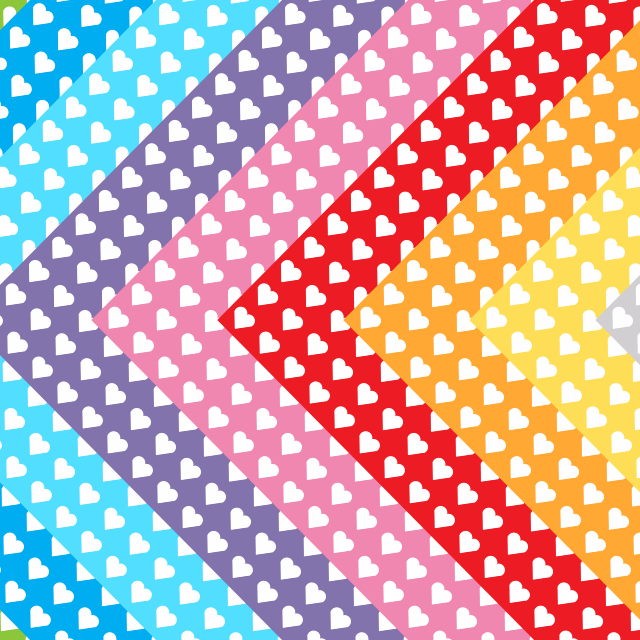
This pattern is drawn by a Shadertoy shader. Its source:

```glsl
// Canvas units: percent of the canvas height
const float BAND_WIDTH = 19.69;
const float SLOPE = 0.99;
const vec2 RED_APEX = vec2(33.95, 50.0);

const vec3 WHITE = vec3(1.0, 0.995, 0.995);
const vec3 BANDS[9] = vec3[9](
    vec3(0.55, 0.78, 0.23),  // green
    vec3(0.00, 0.68, 0.94),  // blue
    vec3(0.32, 0.87, 1.00),  // cyan
    vec3(0.51, 0.45, 0.68),  // purple
    vec3(0.94, 0.53, 0.69),  // pink
    vec3(0.93, 0.11, 0.14),  // red
    vec3(1.00, 0.66, 0.20),  // orange
    vec3(1.00, 0.87, 0.34),  // yellow
    vec3(0.82, 0.81, 0.82)   // grey
);

float coverage(float dist, float pixel) {
    return 1.0 - smoothstep(-0.6 * pixel, 0.6 * pixel, dist);
}

float taperedCapsule(vec2 p, vec2 a, vec2 b, float radiusA, float radiusB) {
    vec2 ab = b - a;
    float h = clamp(dot(p - a, ab) / dot(ab, ab), 0.0, 1.0);
    return length(p - a - h * ab) - mix(radiusA, radiusB, h);
}

// Tilted heart: two lobes tapering to a shared tip at the lower left
float heart(vec2 p) {
    vec2 tip = vec2(-1.39, -1.56);
    float upperLobe = taperedCapsule(p, vec2(-0.61, 0.69), tip, 1.04, 0.17);
    float rightLobe = taperedCapsule(p, vec2(0.61, -0.48), tip, 1.0, 0.17);
    return min(upperLobe, rightLobe);
}

// Nearest heart in a row that starts at zero and runs along stride
float heartRow(vec2 p, vec2 stride) {
    float index = max(0.0, round(dot(p, stride) / dot(stride, stride)));
    return heart(p - index * stride);
}

// Three rows of hearts follow both arms of a chevron
float chevronHearts(vec2 p) {
    vec2 firstHeart = vec2(4.27, 0.35);
    vec2 rowOffset = vec2(7.52, -0.26);
    float dist = 1e3;
    for (int row = 0; row < 3; row++) {
        vec2 q = p - firstHeart - float(row) * rowOffset;
        dist = min(dist, heartRow(q, vec2(3.638, 3.648)));
        dist = min(dist, heartRow(q, vec2(3.906, -3.893)));
    }
    return dist;
}

// Signed distance to the area right of a chevron edge
float chevron(vec2 p) {
    return (SLOPE * abs(p.y) - p.x) / length(vec2(1.0, SLOPE));
}

void mainImage(out vec4 fragColor, in vec2 fragCoord) {
    float pixel = 100.0 / iResolution.y;
    vec2 p = fragCoord * pixel - RED_APEX;
    vec3 color = BANDS[0];

    // Paint bands from left to right, each covering the last
    for (int i = 0; i < 9; i++) {
        vec2 local = p - vec2(float(i - 5) * BAND_WIDTH, 0.0);
        vec3 band = mix(BANDS[i], WHITE, coverage(chevronHearts(local), pixel));
        color = mix(color, band, coverage(chevron(local), pixel));
    }
    fragColor = vec4(color, 1.0);
}
```
